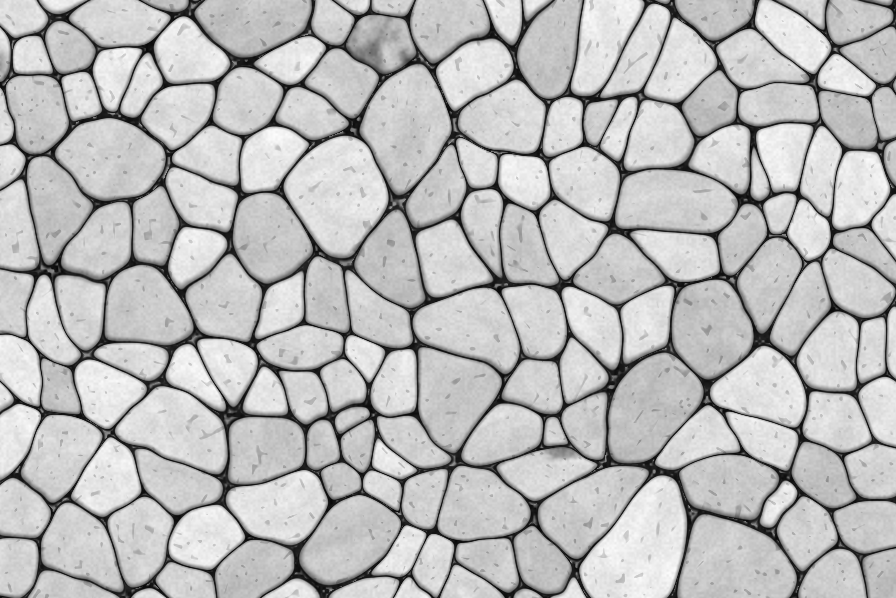
Write a WebGL 2 fragment shader that draws this texture.

```glsl
#version 300 es
precision highp float;

uniform vec2 u_resolution;
out vec4 fragColor;

const float TAU = 6.2831853;
const float CELL = 0.158;      // cluster spacing, in canvas heights
const float HALF_GAP = 0.0011; // half of the joint width
const int REACH = 2;

float hash1(vec2 p) {
    vec3 v = fract(p.xyx * 0.1031);
    v += dot(v, v.yzx + 33.33);
    return fract((v.x + v.y) * v.z);
}

vec2 hash2(vec2 p) {
    vec3 v = fract(p.xyx * vec3(0.1031, 0.1030, 0.0973));
    v += dot(v, v.yzx + 33.33);
    return fract((v.xx + v.yz) * v.zy);
}

float noise(vec2 p) {
    vec2 i = floor(p), f = fract(p);
    f = f * f * (3.0 - 2.0 * f);
    return mix(mix(hash1(i), hash1(i + vec2(1, 0)), f.x),
               mix(hash1(i + vec2(0, 1)), hash1(i + vec2(1, 1)), f.x), f.y);
}

float fbm(vec2 p) {
    float sum = 0.0, amp = 0.5;
    for (int i = 0; i < 4; i++) {
        sum += amp * noise(p);
        p = mat2(1.6, 1.2, -1.2, 1.6) * p + 7.3;
        amp *= 0.5;
    }
    return sum / 0.9375;
}

mat2 rotation(float a) {
    return mat2(cos(a), sin(a), -sin(a), cos(a));
}

// Each cluster holds one large stone or up to four smaller ones
int stoneCount(vec2 cell) {
    float h = hash1(cell + 71.7);
    return 1 + int(h > 0.20) + int(h > 0.48) + int(h > 0.74);
}

// Stone centre in xy, squared radius in z
vec3 stoneSite(vec2 cell, int index, int count) {
    float n = float(count), j = float(index);
    vec2 key = cell + 13.7 * (j + 1.0);
    vec2 centre = cell + 0.5 + (hash2(cell + 5.1) - 0.5) * 0.5;
    float angle = TAU * (hash1(cell + 29.3) + j / n);
    float spread = count == 1 ? 0.0 : 0.2 + 0.035 * n;
    centre += spread * vec2(cos(angle), sin(angle)) + (hash2(key) - 0.5) * 0.18;
    float radius = 0.42 / sqrt(n) * mix(0.55, 1.2, hash1(key + 3.9));
    return vec3(centre, radius * radius);
}

float power(vec2 q, vec3 site) {
    vec2 d = q - site.xy;
    return dot(d, d) - site.z;
}

// Finds the stone that owns q and how many share its cluster
vec3 ownerSite(vec2 q, out float share) {
    float nearest = 1e5;
    vec3 owner = vec3(0.0);
    share = 1.0;
    for (int y = -REACH; y <= REACH; y++)
    for (int x = -REACH; x <= REACH; x++) {
        vec2 cell = floor(q) + vec2(x, y);
        int count = stoneCount(cell);
        for (int j = 0; j < count; j++) {
            vec3 site = stoneSite(cell, j, count);
            float d = power(q, site);
            if (d < nearest) { nearest = d; owner = site; share = float(count); }
        }
    }
    return owner;
}

// Rounded distance to the cell border in x, outward direction in yz
vec3 borderField(vec2 q, vec3 owner, float roundness) {
    float total = 1e-20, own = power(q, owner);
    vec2 outward = vec2(0.0);
    for (int y = -REACH; y <= REACH; y++)
    for (int x = -REACH; x <= REACH; x++) {
        vec2 cell = floor(q) + vec2(x, y);
        int count = stoneCount(cell);
        for (int j = 0; j < count; j++) {
            vec3 site = stoneSite(cell, j, count);
            vec2 delta = site.xy - owner.xy;
            float span = length(delta);
            if (span < 1e-3) continue;
            float w = exp(-(power(q, site) - own) / (2.0 * span * roundness));
            total += w;
            outward += w * delta / span;
        }
    }
    return vec3(-roundness * log(total), outward / total);
}

float stoneTone(vec2 local, float id, float inside, float facing) {
    vec2 grain = rotation(id * TAU) * local + id * 83.0;
    float tone = mix(0.755, 0.92, hash1(vec2(id * 91.0, 4.7)));
    tone += 0.10 * (fbm(grain * vec2(2.0, 6.0)) - 0.5);
    tone += 0.08 * (fbm(grain * 7.0 + 19.0) - 0.5) + 0.04 * dot(local, vec2(-0.4, 0.8));
    // Occasional weathered stain and small pits
    float stained = step(0.965, hash1(vec2(id * 57.0, 8.2)));
    tone -= stained * 0.38 * smoothstep(0.42, 0.78, fbm(grain * 2.6 + 4.0));
    tone -= 0.16 * smoothstep(0.83, 0.95, noise(grain * 16.0));
    // Rolled rim, deeper on the side away from the light
    float rim = smoothstep(-0.002, mix(0.0085, 0.0045, facing), inside);
    return tone * mix(mix(0.42, 0.62, facing), 1.0, rim);
}

float jointTone(vec2 p, float depth) {
    float grit = smoothstep(0.35, 0.8, noise(p * 170.0));
    float open = smoothstep(0.001, 0.006, depth);
    return 0.05 + 0.08 * noise(p * 60.0) + 0.44 * open * grit;
}

void main() {
    vec2 p = gl_FragCoord.xy / u_resolution.y;
    vec2 q = rotation(0.62) * p / CELL + 31.0;

    // Broad stretching gives long stones, finer bends soften the outlines
    q += 0.55 * (vec2(noise(q * 0.8), noise(q * 0.8 + 37.0)) - 0.5);
    q += 0.05 * (vec2(noise(q * 4.5 + 9.0), noise(q * 4.5 + 53.0)) - 0.5);

    float share;
    vec3 owner = ownerSite(q, share);
    vec3 border = borderField(q, owner, 0.056 / sqrt(share));
    float inside = border.x * CELL - HALF_GAP;
    float facing = 0.5 + 0.5 * dot(border.yz, normalize(vec2(-0.5, 0.8)));

    float stone = stoneTone(q - owner.xy, hash1(owner.xy * 17.0), inside, facing);
    float joint = jointTone(p, -inside);
    float edge = 0.6 / u_resolution.y;
    float tone = mix(joint, stone, smoothstep(-edge, edge, inside));
    tone += 0.06 * (noise(p * 240.0) - 0.5);
    fragColor = vec4(vec3(clamp(tone, 0.0, 1.0)), 1.0);
}
```
